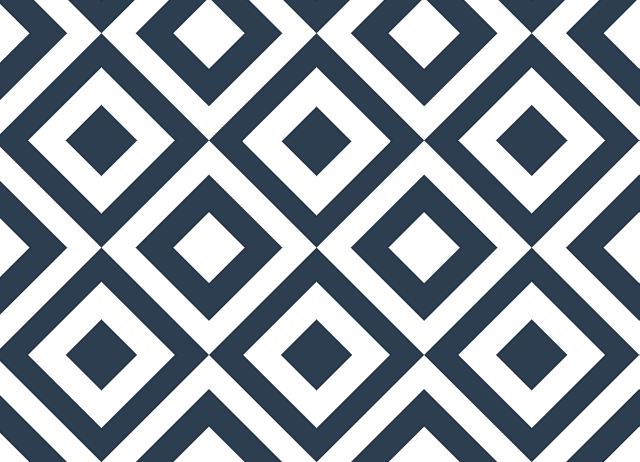
Reproduce this pattern procedurally as a Shadertoy shader.

```glsl
// Checkerboard of nested diamonds: dark cores in dark frames alternate with
// their white-centred inverses. One folded cell holds all bands, measured by
// the diamond (L1) distance d: 0 at a dark centre, 1 at a white centre.

const vec3 PAPER = vec3(1.0);
const vec3 INK = vec3(0.173, 0.243, 0.314);
const vec3 INK_RIM = vec3(0.13, 0.20, 0.27);

// Layout in canvas heights
const vec2 PITCH = vec2(0.4657, 0.4642);
const vec2 ORIGIN = vec2(0.6852, 0.6960);   // centre of cell (0, 0)
const vec2 RIM_FADE = vec2(0.0030, 0.0045); // depth of the darker ink rim

// Band radii in cell units
const float CORE = 0.166;
const float GAP = 0.341;
const float TOUCH = 0.5;

// Slight irregularity of cell (0, 0)
const float ODD_CORE = 0.162;
const float ODD_GAP = 0.346;
const float ODD_CLIP = 0.3425;
const vec2 ODD_SHIFT = vec2(0.0, -0.004);

float diamond(vec2 p) {
    return abs(p.x) + abs(p.y);
}

float band(float d, float inner, float outer) {
    return max(inner - d, d - outer);
}

// Signed distance to the ink in cell units, negative inside
float inkDistance(vec2 p) {
    vec2 id = floor(p + 0.5);
    vec2 q = p - id;
    float d = diamond(q);

    float core = d - CORE;
    float gap = d - GAP;
    if (id == vec2(0.0)) {
        float shifted = diamond(q - ODD_SHIFT);
        core = shifted - ODD_CORE;
        gap = max(shifted - ODD_GAP, abs(q.x) - ODD_CLIP);
    }
    float frame = max(-gap, d - TOUCH);
    float inverse = band(d, 1.0 - GAP, 1.0 - CORE);
    return min(core, min(frame, inverse));
}

void mainImage(out vec4 fragColor, in vec2 fragCoord) {
    vec2 uv = fragCoord / iResolution.y;
    float pixel = 1.0 / iResolution.y;

    // Convert the L1 distance to a length across the diagonal edges
    float dist = inkDistance((uv - ORIGIN) / PITCH) * PITCH.y * inversesqrt(2.0);

    float coverage = clamp(0.5 - dist / pixel, 0.0, 1.0);
    vec3 ink = mix(INK_RIM, INK, smoothstep(RIM_FADE.x, RIM_FADE.y, -dist));
    fragColor = vec4(mix(PAPER, ink, coverage), 1.0);
}
```
